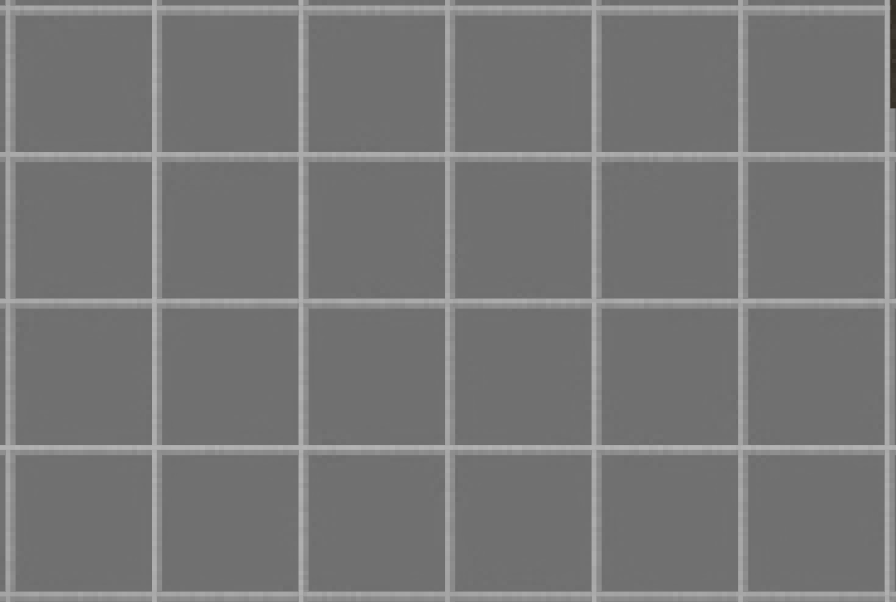
Write a Shadertoy shader that draws this pattern.

```glsl
// Lengths are fractions of the canvas height
const float PITCH = 0.2434;         // 6 tiles across, 4 down
const float FIRST_LINE = 0.0091;    // from the left and top edges
const float LIGHT_WIDTH = 0.0080;
const float SHADE_WIDTH = 0.0088;
const float TILE = 0.44;
const float SHADE = 0.55;
const float LIGHT_MIN = 0.64;
const float LIGHT_MAX = 0.69;
const float GRAIN_SIZE = 0.0081;
const float GRAIN_AMOUNT = 0.035;
const float STREAK_AMOUNT = 0.012;
const float WEAR_REACH = 0.025;
const vec2 NOTCH_SIZE = vec2(0.0095, 0.180);
const vec3 NOTCH_COLOR = vec3(0.22, 0.20, 0.17);

float hash(vec2 p) {
    return fract(sin(dot(p, vec2(127.1, 311.7))) * 43758.5453);
}

float edge(float d, float aa) {
    return clamp(d / aa + 0.5, 0.0, 1.0);
}

float band(float d, float from, float to, float aa) {
    return edge(d - from, aa) - edge(d - to, aa);
}

// Signed offset from the start of the nearest line
float lineOffset(float x) {
    return mod(x - FIRST_LINE + 0.5 * PITCH, PITCH) - 0.5 * PITCH;
}

// Two-tone line: light leading strip, dimmer trailing strip
float lineTone(float x, float axis, float along, float aa) {
    float d = lineOffset(x);
    float id = floor((x - FIRST_LINE) / PITCH + 0.5);
    float wear = 0.03 * (hash(vec2(floor(along / GRAIN_SIZE), id + axis)) - 0.5);
    float light = mix(LIGHT_MIN, LIGHT_MAX, hash(vec2(id, axis))) + wear;
    float shade = SHADE + wear;
    float lightMask = band(d, 0.0, LIGHT_WIDTH, aa);
    float shadeMask = band(d, LIGHT_WIDTH, LIGHT_WIDTH + SHADE_WIDTH, aa);
    return TILE + lightMask * (light - TILE) + shadeMask * (shade - TILE);
}

// Faint blocky grain and streaks, strongest beside the lines
float tileWear(vec2 p) {
    vec2 block = floor(p / GRAIN_SIZE);
    vec2 d = abs(vec2(lineOffset(p.x), lineOffset(p.y)) - LIGHT_WIDTH);
    vec2 near = exp(-d / WEAR_REACH);
    vec2 patchId = floor(p / (8.0 * GRAIN_SIZE));
    float worn = smoothstep(0.5, 1.0, hash(patchId + 17.0));
    float grain = (hash(block) - 0.5) * max(near.x, near.y) * worn;
    float streakX = (hash(vec2(block.x, patchId.y)) - 0.5) * near.x;
    float streakY = (hash(vec2(patchId.x, block.y + 53.0)) - 0.5) * near.y;
    return GRAIN_AMOUNT * grain + STREAK_AMOUNT * (streakX + streakY);
}

void mainImage(out vec4 fragColor, in vec2 fragCoord) {
    float aa = 1.0 / iResolution.y;
    vec2 p = vec2(fragCoord.x, iResolution.y - fragCoord.y) * aa;

    // Grid over worn tiles
    float tone = max(lineTone(p.x, 3.0, p.y, aa), lineTone(p.y, 41.0, p.x, aa));
    tone += tileWear(p) * (1.0 - smoothstep(TILE, SHADE, tone));
    vec3 color = vec3(tone);

    // Dark notch in the top right corner
    float fromRight = iResolution.x * aa - p.x;
    float notch = edge(NOTCH_SIZE.x - fromRight, aa) * edge(NOTCH_SIZE.y - p.y, aa);
    vec3 notchColor = NOTCH_COLOR + 0.06 * (hash(floor(p / GRAIN_SIZE)) - 0.5);
    color = mix(color, notchColor, notch);

    fragColor = vec4(color, 1.0);
}
```
